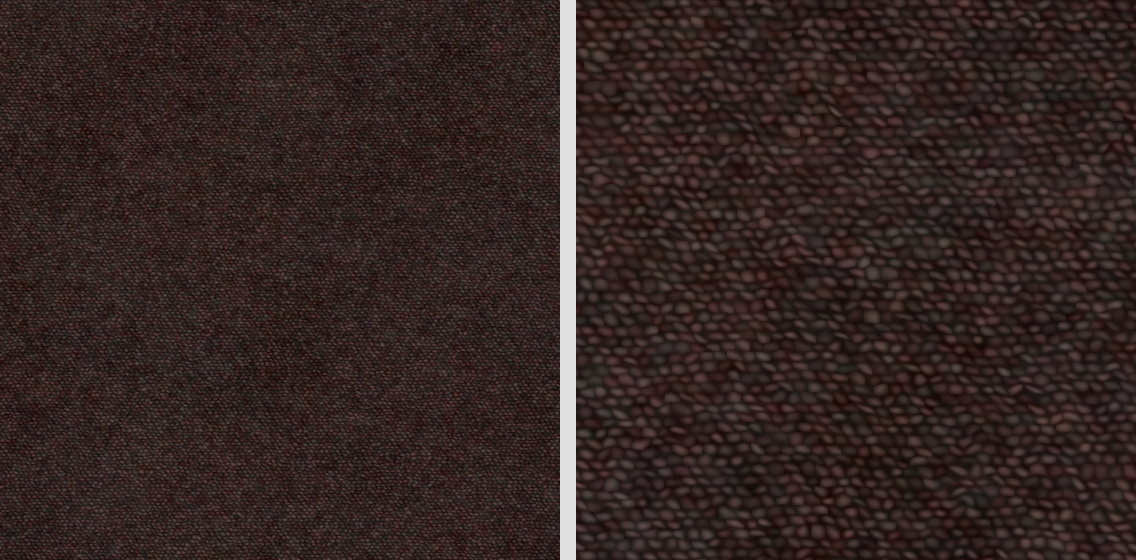
Left: the whole. Right: its middle third, enlarged.
A Shadertoy shader for this texture:

```glsl
// Dark maroon-brown plain-weave cloth. Small uneven oval stitches sit in offset
// rows over dark gaps; hashes vary each stitch, and value noise adds thread
// wander, fuzzy fibres, cloudy worn patches and faint red and rust tints.

const vec2 STITCHES = vec2(108.0, 162.0);         // columns and rows per canvas
const vec3 GAP_COLOR = vec3(0.100, 0.054, 0.046);
const vec3 THREAD_COLOR = vec3(0.312, 0.236, 0.227);
const vec3 RED_SHIFT = vec3(0.008, -0.014, -0.010);
const vec3 RUST_SHIFT = vec3(0.005, 0.002, -0.009);

float hash(vec2 p, float seed) {
    vec3 q = fract(vec3(p.xyx + seed) * vec3(0.1031, 0.1030, 0.0973));
    q += dot(q, q.yzx + 33.33);
    return fract((q.x + q.y) * q.z);
}

// Smooth value noise, 0 to 1
float noise(vec2 p, float seed) {
    vec2 cell = floor(p);
    vec2 f = fract(p);
    f = f * f * (3.0 - 2.0 * f);
    float low = mix(hash(cell, seed), hash(cell + vec2(1.0, 0.0), seed), f.x);
    float high = mix(hash(cell + vec2(0.0, 1.0), seed), hash(cell + 1.0, seed), f.x);
    return mix(low, high, f.y);
}

// Layered noise centred on zero
float clouds(vec2 p, float seed) {
    float sum = 0.0;
    float weight = 0.5;
    for (int i = 0; i < 4; i++) {
        sum += weight * (noise(p, seed + float(i) * 7.0) - 0.5);
        p *= 2.1;
        weight *= 0.6;
    }
    return sum;
}

// Soft tilted oval, 1 on the crown of the stitch and 0 in the gap
float stitchShape(vec2 local, float tilt, float size) {
    vec2 q = vec2(local.x + tilt * local.y, local.y);
    return 1.0 - smoothstep(0.06, size, length(q));
}

vec3 cloth(vec2 uv) {
    // Broad and close thread wander
    vec2 wander = vec2(noise(uv * 13.0, 3.0), noise(uv * 17.0, 11.0)) - 0.5;
    vec2 fuzz = vec2(noise(uv * 90.0, 13.0), noise(uv * 110.0, 17.0)) - 0.5;
    vec2 p = (uv + wander * 0.005 + fuzz * 0.0032) * STITCHES;

    // Offset rows of stitches
    float row = floor(p.y);
    p.x += 0.5 * mod(row, 2.0) + 0.25 * (hash(vec2(row, 5.0), 2.0) - 0.5);
    vec2 id = floor(p);
    vec2 local = fract(p) - 0.5;
    local += 0.16 * (vec2(hash(id, 27.0), hash(id, 29.0)) - 0.5);
    float tilt = 0.25 + 0.9 * (hash(id, 19.0) - 0.5);
    float size = 0.64 + 0.22 * (hash(id, 23.0) - 0.5);
    float thread = stitchShape(local, tilt, size);

    // Brightness from stitch, worn patches, row streaks and fibre grain
    float tone = 0.13 + 0.74 * thread * (0.55 + 0.9 * hash(id, 31.0));
    tone += 0.24 * clouds(uv * 6.0, 41.0);
    tone += 0.08 * (noise(uv * vec2(6.0, 45.0), 47.0) - 0.5);
    tone += 0.22 * (noise(uv * vec2(75.0, 85.0), 51.0) - 0.5);
    tone += 0.26 * (noise(uv * 250.0, 53.0) - 0.5);

    // Tint from dyed fibres and broad patches
    float red = 2.2 * (noise(p * vec2(0.9, 0.8), 61.0) - 0.5);
    red += 1.6 * (hash(id, 67.0) - 0.5) + 1.2 * clouds(uv * 7.0, 71.0);
    float rust = 1.8 * (noise(p * 0.7, 79.0) - 0.5) + 1.2 * clouds(uv * 8.0, 83.0);

    vec3 color = mix(GAP_COLOR, THREAD_COLOR, clamp(tone, -0.1, 1.25));
    return color + RED_SHIFT * red + RUST_SHIFT * rust;
}

void mainImage(out vec4 fragColor, in vec2 fragCoord) {
    // Average four samples per pixel to smooth the edges
    vec3 color = vec3(0.0);
    for (int i = 0; i < 4; i++) {
        vec2 offset = vec2(float(i % 2), float(i / 2)) * 0.5 - 0.25;
        color += cloth((fragCoord + offset) / iResolution.y);
    }
    fragColor = vec4(clamp(color * 0.25, 0.0, 1.0), 1.0);
}
```
